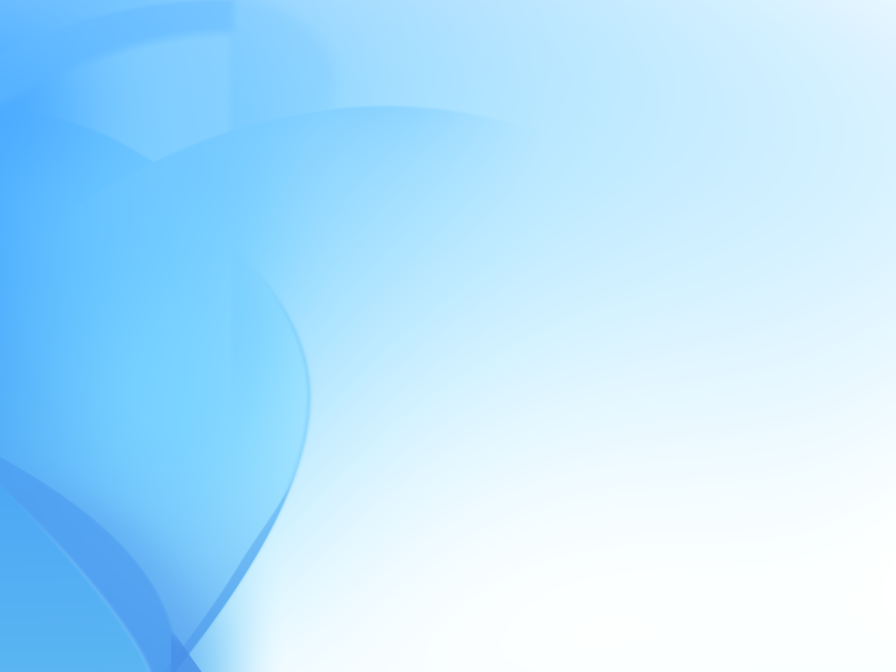
A Shadertoy shader for this background:

```glsl
// Cubic weights for four evenly spaced stops
vec4 stopWeights(float t) {
    float a = t - 1.0 / 3.0, b = t - 2.0 / 3.0, c = t - 1.0;
    return vec4(-4.5 * a * b * c, 13.5 * t * b * c, -13.5 * t * a * c, 4.5 * t * a * b);
}

// Smooth colour mesh, rows given from bottom to top
vec3 colourMesh(vec2 t, mat4x3 bottom, mat4x3 low, mat4x3 high, mat4x3 top) {
    vec4 wx = stopWeights(clamp(t.x, 0.0, 1.0));
    return mat4x3(bottom * wx, low * wx, high * wx, top * wx) * stopWeights(t.y);
}

vec3 openSky(vec2 p) {
    mat4x3 bottom = mat4x3(.92, .98, 1., .98, .995, 1., .985, 1., 1., .98, 1., 1.);
    mat4x3 low = mat4x3(.66, .89, 1., .88, .965, 1., .93, .98, 1., .96, .99, 1.);
    mat4x3 high = mat4x3(.49, .815, 1., .71, .905, 1., .80, .935, 1., .86, .955, 1.);
    mat4x3 top = mat4x3(.57, .83, 1., .70, .885, 1., .80, .93, 1., .91, .965, 1.);
    return colourMesh(vec2((p.x - .25) / .75, p.y), bottom, low, high, top);
}

vec3 blueVeil(vec2 p) {
    mat4x3 bottom = mat4x3(.32, .63, .93, .33, .63, .93, .40, .69, .95, .50, .78, .97);
    mat4x3 low = mat4x3(.34, .69, .97, .43, .77, .99, .53, .84, 1., .66, .90, 1.);
    mat4x3 high = mat4x3(.32, .70, 1., .41, .77, 1., .47, .81, 1., .58, .86, 1.);
    mat4x3 top = mat4x3(.42, .74, 1., .46, .77, 1., .53, .81, 1., .63, .855, 1.);
    return colourMesh(vec2(p.x / .36, p.y), bottom, low, high, top);
}

// Soft step: 1 where d is positive
float fill(float d, float blur) {
    return smoothstep(-blur, blur, d);
}

float stroke(float d, float width) {
    return exp(-d * d / (width * width));
}

float glow(vec2 p, vec2 centre, vec2 radius) {
    vec2 q = (p - centre) / radius;
    return exp(-dot(q, q));
}

float parabola(float x, float apexX, float apexY, float bend) {
    float d = x - apexX;
    return apexY - bend * d * d;
}

// Right side of the large leaf
float leafEdge(float y) {
    float d = y - .41;
    return .346 - (d > 0.0 ? 1.7 * d * d : 1.45 * d * d / (1.0 - 1.5 * d));
}

// Arch falling from the left border to a foot on the lower border
float archEdge(float y, float foot, float height, float power) {
    return foot * (1.0 - pow(max(y, 0.0) / height, power));
}

void mainImage(out vec4 fragColor, in vec2 fragCoord) {
    vec2 p = fragCoord / iResolution.xy;
    float px = 1.0 / iResolution.y;

    // Open sky with a pale blue spill beside the leaf foot
    vec3 sky = openSky(p);
    float spill = smoothstep(.32, .20, p.x) * smoothstep(.32, .0, p.y);
    sky = mix(sky, vec3(.54, .83, .98), spill);

    // Blue veil with local glows
    vec3 veil = blueVeil(p);
    veil = mix(veil, vec3(.47, .83, 1.), .6 * glow(p, vec2(.19, .40), vec2(.09, .13)));
    veil = mix(veil, vec3(.27, .65, 1.), .6 * glow(p, vec2(.0, .84), vec2(.10, .10)));

    // Leaf outline, dissolving into the sky at its tip
    float leaf = leafEdge(p.y) - p.x;
    float tipFade = smoothstep(.64, .50, p.y);
    float veilMask = mix(1.0 - smoothstep(.22, .38, p.x), fill(leaf, px), tipFade);
    vec3 col = mix(sky, veil, veilMask);
    float rim = stroke(leaf - .001, .003) * tipFade;
    col = mix(col, vec3(.46, .78, .97), .4 * rim);
    float fold = fill(p.x - .258, .004) * fill(leaf, .01) * glow(p, vec2(.26, .52), vec2(.06, .12));
    col = mix(col, vec3(.42, .77, .98), .25 * fold);

    // Narrow blade along the lower leaf
    float bladeWidth = .013 * smoothstep(.31, .16, p.y);
    float blade = fill(leaf, px) * fill(bladeWidth - leaf, px) * smoothstep(.31, .25, p.y);
    col = mix(col, mix(vec3(.30, .60, .92), vec3(.45, .76, .97), p.y / .28), .8 * blade);

    // Wide wing: shade under its crest
    float wing = parabola(p.x, .43, .842, 1.25) - p.y;
    float wingReach = smoothstep(.62, .40, p.x) * smoothstep(.04, .22, p.x);
    float wingShade = fill(wing, .003) * exp(-max(wing, 0.0) / .085) * wingReach;
    col = mix(col, vec3(.46, .79, 1.), .55 * wingShade);

    // Pale panel between the wing, the left petal and the upper band
    float petal = p.y - parabola(p.x, .0, .835, 2.6);
    float band = parabola(min(p.x, .26), .26, .952, 1.63) - p.y;
    float panel = fill(-wing, .003) * fill(petal, .003) * fill(band, .012);
    panel *= smoothstep(.02, .20, p.x) * fill(.257 - p.x, .006);
    col = mix(col, vec3(.56, .83, 1.), .55 * panel);

    // Upper band and the rounded lobe to its right
    float crest = parabola(min(p.x, .25), .25, 1.0, 1.25) - p.y;
    float bandShade = fill(crest, .004) * fill(-band, .012) * fill(.262 - p.x, .006);
    col = mix(col, vec3(.38, .72, 1.), .45 * bandShade);
    float lobe = fill(1.0 - length((p - vec2(.25, .88)) / vec2(.125, .12)), .12);
    lobe *= fill(p.x - .257, .006) * fill(-wing, .004);
    col = mix(col, vec3(.50, .80, 1.), .4 * lobe);

    // Lower left ribbon and the flat petal beneath it
    float ribbon = archEdge(p.y, .197, .32, 2.2) - p.x;
    float base = archEdge(p.y, .167, .28, 1.25) - p.x;
    col = mix(col, vec3(.34, .62, .93), .35 * stroke(min(ribbon, 0.0), .045) * smoothstep(.36, .2, p.y));
    col = mix(col, vec3(.29, .61, .94), .65 * fill(ribbon, .003));
    vec3 baseColour = mix(vec3(.36, .72, .95), vec3(.30, .66, .96), p.y / .28);
    col = mix(col, baseColour, .9 * fill(base, px));
    col = mix(col, vec3(.50, .78, .98), .35 * stroke(base, .003) * smoothstep(.28, .15, p.y));

    // Dark crossing at the foot
    float cross = fill(p.x - .191, px) * fill(.225 - .53 * p.y - p.x, px);
    col = mix(col, vec3(.28, .56, .91), .8 * cross * smoothstep(.07, .04, p.y));

    fragColor = vec4(clamp(col, 0.0, 1.0), 1.0);
}
```
